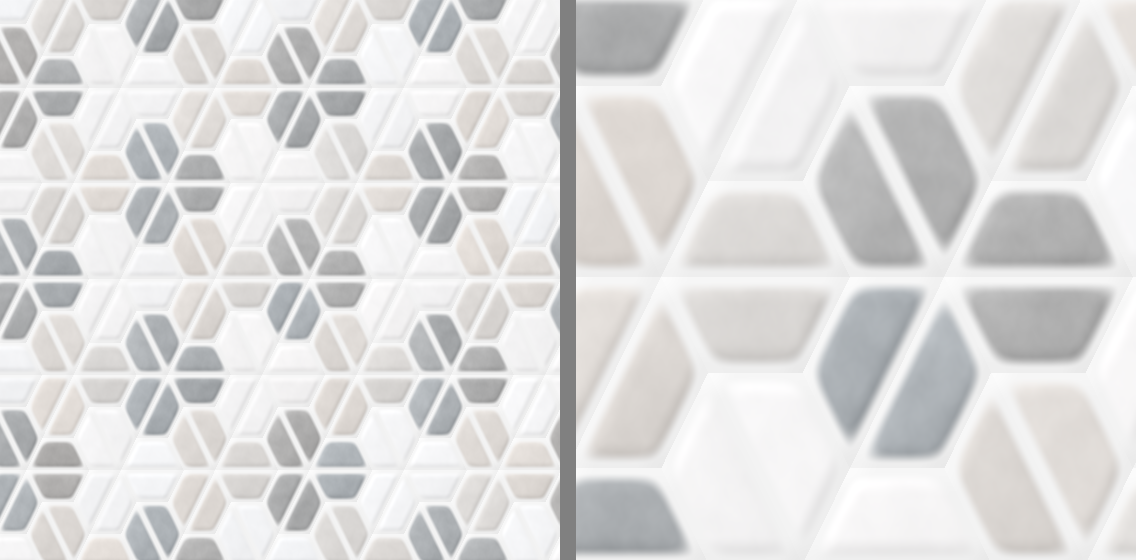
Left, the full canvas; right, a detail of the centre.
Write a WebGL 1 fragment shader that draws this pattern.

```glsl
precision highp float;
// Bevelled ceramic mosaic: trefoils of split hexagons in grey, white and beige.

uniform vec2 u_resolution;

#define ORIGIN vec2(0.047, 0.160)    // centre of one grey trefoil
#define SPACING vec2(0.1685, 0.1709) // trefoil column and row pitch
#define GREY vec3(0.675, 0.682, 0.688)
#define WHITE vec3(0.955, 0.955, 0.960)
#define BEIGE vec3(0.868, 0.852, 0.838)
#define JOINT vec3(0.950, 0.950, 0.950)
#define JOINT_HALF 0.035             // in hexagon sides
#define BEVEL_WIDTH 0.27
#define BEVEL_SHADE 0.105
#define TONE_SPREAD 0.065
#define ROUNDING 16.0                // higher gives sharper corners
#define LIGHT vec2(-0.6, 0.8)

const float PI = 3.14159265;
const vec2 LATTICE = vec2(3.0, 2.598076); // pitch for unit-side hexagons

float hash(vec2 p) {
  return fract(sin(dot(p, vec2(127.1, 311.7))) * 4375.85);
}

vec2 direction(float angle) {
  return vec2(cos(angle), sin(angle));
}

// Cloudy glaze, about -1 to 1
float mottle(vec2 p) {
  float sum = 0.0;
  float weight = 0.5;
  for (int i = 0; i < 4; i++) {
    sum += weight * sin(p.x + 1.7 * sin(p.y)) * sin(p.y + 1.3 * sin(p.x));
    p = mat2(1.5, 1.1, -1.1, 1.5) * p + 2.3;
    weight *= 0.6;
  }
  return sum;
}

// Adds one edge to the rounded inset distance and to the bevel lighting
void addEdge(float inset, vec2 normal, inout float falloff, inout float shade) {
  falloff += exp(-ROUNDING * inset);
  float bevel = 1.0 - smoothstep(JOINT_HALF, BEVEL_WIDTH, inset);
  shade += bevel * dot(normal, LIGHT);
}

void main() {
  vec2 uv = gl_FragCoord.xy / u_resolution.y;
  vec2 p = (uv - ORIGIN) / SPACING * LATTICE;

  // Nearest hexagon among the three arms of the nearby trefoils
  float nearest = 1e3;
  vec2 local = vec2(0.0);
  vec2 axis = vec2(1.0, 0.0);
  vec2 cell = vec2(0.0);
  float arm = 0.0;
  for (int j = -1; j <= 1; j++) {
    float row = floor(p.y / LATTICE.y + 0.5) + float(j);
    float shift = 0.5 * mod(row, 2.0);
    for (int i = -1; i <= 1; i++) {
      float column = floor(p.x / LATTICE.x - shift + 0.5) + float(i);
      vec2 centre = vec2(column + shift, row) * LATTICE;
      for (int k = 0; k < 3; k++) {
        vec2 toArm = direction(float(k) * PI * 2.0 / 3.0);
        vec2 offset = p - centre - toArm;
        float d = dot(offset, offset);
        if (d < nearest) {
          nearest = d;
          local = offset;
          axis = toArm;
          cell = vec2(column, row);
          arm = float(k);
        }
      }
    }
  }

  // Half hexagon: six outer edges and the split along the arm
  float falloff = 0.0;
  float shade = 0.0;
  for (int k = 0; k < 6; k++) {
    vec2 normal = direction((float(k) + 0.5) * PI / 3.0);
    addEdge(0.866025 - dot(local, normal), normal, falloff, shade);
  }
  vec2 across = vec2(-axis.y, axis.x);
  float side = dot(local, across) < 0.0 ? -1.0 : 1.0;
  addEdge(abs(dot(local, across)), -side * across, falloff, shade);
  float inset = -log(falloff) / ROUNDING;

  // Glaze colours cycle along each row, stepped on odd rows
  float kind = floor(mod(cell.x + 2.0 * mod(cell.y, 2.0) + 0.5, 3.0));
  vec3 glaze = kind < 0.5 ? GREY : (kind < 1.5 ? WHITE : BEIGE);
  float depth = kind < 0.5 ? 1.0 : (kind < 1.5 ? 0.35 : 0.6);

  // Tone and tint vary per piece, with a faint cloudy surface
  float piece = hash(cell + vec2(arm * 5.3, side * 2.9)) - 0.5;
  float tint = hash(cell * 1.7 + arm * 3.1) - 0.5;
  float tone = TONE_SPREAD * piece + 0.035 * dot(local, LIGHT);
  tone += 0.03 * mottle(p * 4.0);
  glaze += depth * (tone + 0.025 * tint * vec3(-1.0, 0.1, 1.0));
  glaze += BEVEL_SHADE * shade * (shade < 0.0 ? 1.0 : 0.6);

  float face = smoothstep(JOINT_HALF, JOINT_HALF + 0.12, inset);
  vec3 colour = mix(JOINT + 0.02 * shade, glaze, face);
  gl_FragColor = vec4(clamp(colour, 0.0, 1.0), 1.0);
}
```
